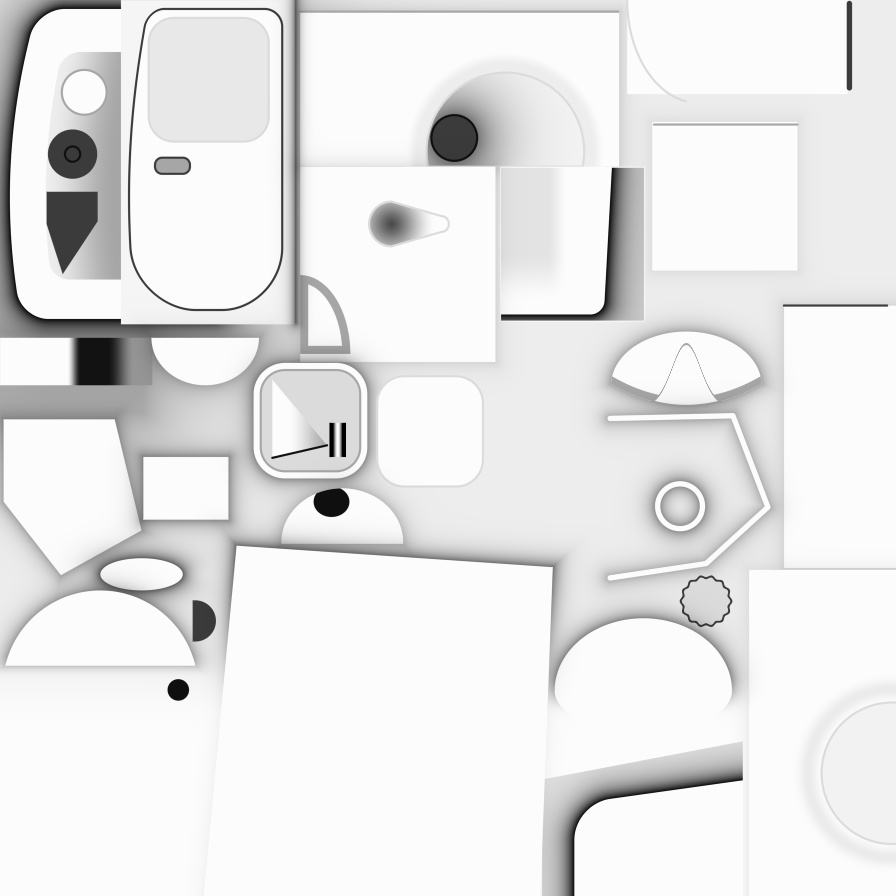
Write a Shadertoy shader that draws this texture map.

```glsl
// Grey occlusion map of flat vehicle panels: doors, arches, discs and trim.
// Each part is a distance shape that casts a soft dark halo and is then
// filled. Units are percent of the canvas, y up.
const float WHITE = .99, PALE = .93, SILVER = .86, GREY = .65, DARK = .23, BLACK = .06;
const float THIN = .12, BOLD = .3, HALO = .9;
float tone, soft;
vec2 p;

float mask(float d) { return smoothstep(soft, -soft, d); }
void fill(float d, float v) { tone = mix(tone, v, mask(d)); }
void line(float d, float v) { fill(abs(d) - THIN, v); }
void trim(float d, float v, float rim) { fill(d, v); line(d, rim); }
void shade(float d, float k, float w) { tone *= 1. - k * exp(-max(d, 0.) / w); }
void piece(float d, float k) { shade(d, k, HALO); fill(d, WHITE); }

float box(float x0, float y0, float x1, float y1, float r) {
  vec2 a = vec2(x0, y0), b = vec2(x1, y1), q = abs(p - (a + b) / 2.) - (b - a) / 2. + r;
  return length(max(q, 0.)) + min(max(q.x, q.y), 0.) - r;
}
float box(float x0, float y0, float x1, float y1) { return box(x0, y0, x1, y1, 0.); }
float disc(float x, float y, float r) { return length(p - vec2(x, y)) - r; }
float oval(float x, float y, float rx, float ry) {
  vec2 r = vec2(rx, ry), q = (p - vec2(x, y)) / r;
  return dot(q, q) < .01 ? -min(rx, ry) : length(q) * (length(q) - 1.) / length(q / r);
}
float seg(float x0, float y0, float x1, float y1) {
  vec2 q = p - vec2(x0, y0), s = vec2(x1 - x0, y1 - y0);
  return length(q - s * clamp(dot(q, s) / dot(s, s), 0., 1.));
}
// Distance to a line, negative on the right of its direction
float edge(float x0, float y0, float x1, float y1) {
  return dot(p - vec2(x0, y0), normalize(vec2(y0 - y1, x1 - x0)));
}

void upperLeft() {
  // Curved shell with recess and fittings
  float bow = .007 * (p.y - 78.) * (p.y - 78.);
  p.x -= bow;
  float d = box(1.1, 64.4, 25., 99., 3.);
  shade(d, .35, 5.); piece(d, .96);
  fill(box(5.1, 68.8, 20., 94.2, 2.), mix(PALE, GREY, smoothstep(5., 13., p.x)));
  p.x += bow;
  trim(disc(9.4, 89.7, 2.5), WHITE, GREY);
  d = disc(8.1, 82.8, 2.75);
  fill(d, DARK); line(d + 1.9, BLACK);
  fill(max(box(5.2, 69.4, 10.9, 78.6), max(edge(10.9, 75.3, 7., 69.4), edge(7., 69.4, 5.2, 75.))), DARK);
  // Door, window and handle
  fill(box(13.5, 63.8, 32.9, 100.), .96);
  bow *= .7 * smoothstep(31., 15., p.x);
  p.x -= bow;
  trim(box(14.4, 65.4, 31.5, 99., mix(7., 2., smoothstep(75., 90., p.y))), WHITE, DARK);
  p.x += bow;
  trim(box(16.6, 84.2, 30., 98., 2.8), .91, SILVER);
  trim(box(17.3, 80.6, 21.2, 82.4, .8), GREY, DARK);
}

void upperMiddle() {
  // Roof panel with wheel arch and dark disc
  piece(box(33.5, 81.4, 69.1, 98.7), .12);
  line(seg(33.5, 98.7, 69., 98.7), GREY);
  float cut = 81.4 - p.y, hub = disc(50.7, 84.6, 2.55), d = disc(56.4, 83.1, 11.2);
  fill(max(d, cut), mix(WHITE, PALE, smoothstep(0., -1.5, d)));
  d = max(d + 2.4, cut);
  trim(d, .96 - .5 * exp(-hub / 3.), SILVER);
  trim(hub, DARK, BLACK);
  // Cab corner with black rim
  float under = tone, area = box(55.8, 64.1, 72., 81.4);
  tone = SILVER;
  p.x += .055 * cut;
  d = box(40., 64.9, 68.3, 95., 1.5);
  p.x -= .055 * cut;
  shade(d, .35, 3.); piece(d, .97);
  tone -= .1 * smoothstep(63.5, 61., p.x) * smoothstep(66., 72., p.y);
  line(area, WHITE);
  tone = mix(under, tone, mask(area));
  // Square panel with shaded cone and fender
  piece(box(33.5, 59.6, 55.3, 81.4), .1);
  vec2 q = p - vec2(43.7, 75.);
  float h = clamp(q.x / 5.5, 0., 1.);
  d = length(q - vec2(5.5 * h, 0.)) - mix(2.5, .9, h);
  trim(d, mix(DARK, WHITE, smoothstep(-1., 5., length(q))), SILVER);
  d = max(oval(33.5, 60.5, 5.6, 8.8), max(33.5 - p.x, 60.5 - p.y));
  fill(d, GREY); fill(d + HALO, WHITE);
  shade(seg(33., 64., 33., 100.), .55, .5);
}

void rightSide() {
  // Plain panels and wheel arch
  fill(box(70., 89.5, 94.6, 100.), WHITE);
  line(max(abs(oval(78., 100., 8., 11.5)), p.x - 76.5), SILVER);
  fill(seg(94.8, 90.2, 94.8, 99.6) - BOLD, DARK);
  piece(box(72.8, 69.8, 89., 86.4), .06);
  line(seg(73., 86.1, 89., 86.1), GREY);
  piece(box(87.5, 36.6, 101., 65.9), .1);
  line(seg(87.5, 65.9, 99., 65.9), DARK);
  piece(box(83.6, -1., 101., 36.4), .06);
  float d = disc(99.6, 13.7, 7.9);
  tone -= .07 * exp(-(d - 1.5) * (d - 1.5));
  trim(d, .95, SILVER);
  // Crescent and bell
  float x = p.x - 76.6, base = 54.7 + .035 * x * x - p.y;
  d = max(oval(76.6, 57., 8.4, 6.), base);
  piece(d, .3); fill(max(d, -base - HALO), GREY);
  trim(max(p.y - 54.8 - 6.8 * exp(-x * x / 5.), base), WHITE, GREY);
  // Bent rail, ring, scalloped disc and hood
  d = min(seg(68.1, 53.3, 81.8, 53.6), seg(81.8, 53.6, 85.7, 43.4));
  d = min(d, min(seg(85.7, 43.4, 78.8, 37.1), seg(78.8, 37.1, 68.1, 35.5)));
  piece(d - BOLD, .25);
  piece(abs(disc(75.9, 43.5, 2.5)) - BOLD, .4);
  trim(disc(78.8, 32.9, 2.7) - THIN * cos(14. * atan(p.y - 32.9, p.x - 78.8)), SILVER, DARK);
  piece(oval(71.8, 22.9, 9.9, p.y > 22.9 ? 8.1 : 4.7), .45 * smoothstep(20., 25., p.y));
  // Lower cab corner with black rim
  float under = tone, lean = .14 * (p.x - 82.8);
  float area = max(box(60.5, -1., 82.9, 20.), edge(60.5, 13., 83.1, 17.3));
  tone = .91;
  p.y -= lean;
  d = box(64.1, -20., 99., 12.9, 4.);
  p.y += lean;
  shade(d, .25, 3.); piece(d, .97);
  tone = mix(under, tone, mask(area));
}
void lowerLeft() {
  // Striped strip, half disc, pointed panel, patch
  fill(box(0., 57., 17., 62.3), WHITE - smoothstep(7.5, 9., p.x) * mix(.92, .4, smoothstep(12., 15., p.x)));
  piece(max(oval(22.9, 62.3, 6., 5.3), p.y - 62.3), .2);
  float d = max(box(.4, 35., 16., 53.2), edge(12.8, 53.2, 15.8, 40.8));
  piece(max(d, max(edge(15.8, 40.8, 6.8, 35.8), edge(6.8, 35.8, .4, 44.))), .3);
  piece(box(16., 42., 25.5, 49.), .4);
  // Framed square with wedge and roller, plate
  d = box(28.3, 46.6, 41., 59.5, 3.5);
  piece(d, .4); trim(d + .8, SILVER, GREY);
  d = max(edge(31.5, 56.3, 36.5, 50.3), edge(36.5, 50.3, 30.4, 48.9));
  fill(max(30.4 - p.x, d), mix(WHITE, GREY, smoothstep(32., 37., p.x)));
  line(seg(30.4, 48.9, 36.5, 50.3), BLACK);
  fill(box(36.8, 49., 38.6, 52.8), cos(3. * (p.x - 37.7)));
  trim(box(42.1, 45.7, 53.9, 58., 3.), WHITE, SILVER);
  // Patched dome, lens, half dome, dark fittings
  d = max(oval(38.2, 39.5, 6.8, 6.), 39.3 - p.y);
  piece(d, .2); fill(max(d, oval(37., 44., 2., 1.7)), BLACK);
  piece(oval(15.8, 35.9, 4.6, 1.8), .6);
  piece(max(disc(11.2, 23.2, 10.9), 25.7 - p.y), .35 * smoothstep(24., 27., p.y));
  fill(max(disc(21.8, 30.7, 2.3), 21.5 - p.x), DARK);
  fill(disc(19.9, 23., 1.2), BLACK);
  // Large slanted sheet
  d = max(edge(24.3, 16.7, 26.4, 39.1), edge(61.7, 36.7, 60.3, 0.));
  piece(max(d, edge(26.4, 39.1, 61.7, 36.7)), mix(.04, .55, smoothstep(20., 39., p.y)));
}
void mainImage(out vec4 fragColor, in vec2 fragCoord) {
  p = 100. * fragCoord / iResolution.xy;
  soft = 70. / iResolution.y;
  tone = mix(WHITE, PALE, smoothstep(18., 30., p.y));
  shade(box(0., 54., 16., 63.), .25, 4.);
  upperLeft(); upperMiddle(); rightSide(); lowerLeft();
  fragColor = vec4(vec3(tone), 1.);
}
```
